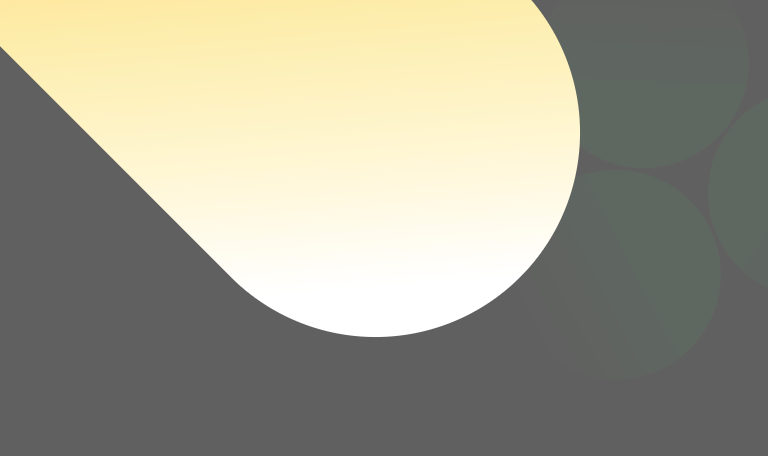
Give the GLSL for this background, as a Shadertoy shader.

```glsl
const float TAU = 6.2831853;
const vec3 GREY = vec3(0.378, 0.377, 0.377);
const vec3 SAGE = vec3(0.372, 0.404, 0.380);
const vec3 AMBER = vec3(1.0, 0.91, 0.63);
const vec3 YELLOW = vec3(0.99, 0.93, 0.67);
const vec3 CREAM = vec3(1.0, 0.965, 0.83);
const vec3 WHITE = vec3(1.0);

vec2 direction(float angle) {
    return vec2(cos(angle), sin(angle));
}

float coverage(float dist, float pixel) {
    return clamp(0.5 - dist / pixel, 0.0, 1.0);
}

float ramp(float low, float high, float value) {
    return clamp((value - low) / (high - low), 0.0, 1.0);
}

// Distance to a rounded bar that starts at tip and runs on along axis
float barDistance(vec2 p, vec2 tip, vec2 axis, float radius) {
    vec2 q = p - tip;
    return length(q - axis * max(dot(q, axis), 0.0)) - radius;
}

// Warm gradient, with depth measured down from the top edge
vec3 lightColor(float depth) {
    vec3 color = mix(AMBER, YELLOW, ramp(-0.07, 0.02, depth));
    color = mix(color, CREAM, ramp(0.02, 0.34, depth));
    return mix(color, WHITE, ramp(0.34, 0.63, depth));
}

// Three touching discs, each fading away from the middle of the group
vec3 addDiscs(vec3 color, vec2 p, vec2 center, float orbit, float radius, float pixel) {
    for (int i = 0; i < 3; i++) {
        float angle = radians(-7.5) + TAU * float(i) / 3.0;
        vec2 q = p - center - orbit * direction(angle);
        vec2 fadeAxis = -direction(angle - radians(25.0));
        float fade = ramp(-0.22, 0.06, dot(q, fadeAxis));
        color = mix(color, SAGE, fade * coverage(length(q) - radius, pixel));
    }
    return color;
}

void mainImage(out vec4 fragColor, in vec2 fragCoord) {
    // Canvas height is one unit
    vec2 p = fragCoord / iResolution.y;
    float pixel = 1.0 / iResolution.y;

    // Background and faint discs
    vec3 color = addDiscs(GREY, p, vec2(1.515, 0.612), 0.270, 0.230, pixel);

    // Bright diagonal bar
    vec2 tip = vec2(0.8235, 0.7094);
    float bar = barDistance(p, tip, direction(radians(135.0)), 0.4485);
    float depth = 1.0 - p.y + 0.08 * (p.x - tip.x);
    color = mix(color, lightColor(depth), coverage(bar, pixel));

    fragColor = vec4(color, 1.0);
}
```
